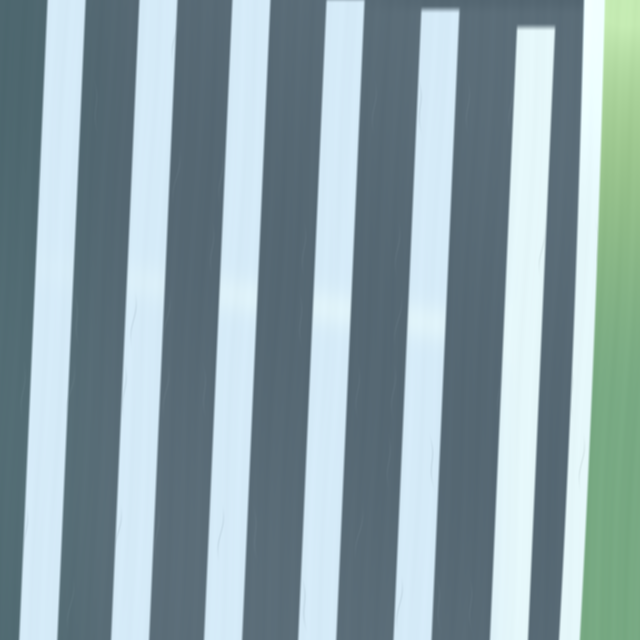
Reproduce this pattern procedurally as a WebGL 1 fragment shader.

```glsl
precision highp float;
uniform vec2 u_resolution;

const int STRIPES = 6;
const float FIRST_LEFT = 0.030;    // left edge of stripe 0 at the bottom
const float PITCH = 0.1426;
const float PITCH_GROWTH = 0.0009; // spacing widens to the right
const float STRIPE_WIDTH = 0.0595;
const float LEAN = 0.0443;         // sideways shift per unit of height
const float BORDER_LEFT = 0.8735;
const float BORDER_WIDTH = 0.0325;
const float BORDER_BOW = 0.016;
const float SOFTNESS = 0.0028;
const float END_DROP = 0.0055;     // stripe tops fall away to the right
const float END_BLUR = 0.007;
const float SEAM_HEIGHT = 0.59;
const float SEAM_SLOPE = -0.14;

const vec3 SLATE = vec3(0.345, 0.416, 0.460);
const vec3 SLATE_TEAL = vec3(0.315, 0.415, 0.445);
const vec3 PALE_BLUE = vec3(0.835, 0.920, 0.972);
const vec3 PALE_BRIGHT = vec3(0.900, 0.970, 0.982);
const vec3 GREEN = vec3(0.465, 0.660, 0.510);
const vec3 GREEN_UPPER = vec3(0.560, 0.730, 0.510);
const vec3 GREEN_GLOW = vec3(0.770, 0.920, 0.700);

float hash(vec2 p) {
  return fract(sin(dot(p, vec2(127.1, 311.7))) * 4375.85);
}

// Soft coverage of the interval [left, left + width]
float band(float x, float left, float width) {
  float soft = max(SOFTNESS, 0.75 / u_resolution.x);
  return smoothstep(left - soft, left + soft, x)
       * (1.0 - smoothstep(left + width - soft, left + width + soft, x));
}

// Fine grain running along the stripes
float streaks(vec2 p) {
  return sin(p.x * 211.0 + sin(p.y * 5.0))
       + 0.6 * sin(p.x * 487.0 + 1.7 * sin(p.y * 9.0 + p.x * 13.0))
       + 0.4 * sin(p.x * 97.0 - p.y * 7.0);
}

// Sparse short scratches, at most one per cell
float scratches(vec2 p) {
  vec2 grid = p * vec2(14.0, 9.0);
  vec2 cell = floor(grid);
  vec2 local = fract(grid) - 0.5;
  float offset = (hash(cell) - 0.5) * 0.6;
  float tilt = (hash(cell + 7.3) - 0.5) * 0.4;
  float line = abs(local.x - offset - tilt * local.y - 0.03 * sin(local.y * 9.0));
  float fade = 1.0 - smoothstep(0.1, 0.45, abs(local.y));
  return step(0.72, hash(cell + 3.1)) * fade * (1.0 - smoothstep(0.0, 0.045, line));
}

// Union of the leaning stripes, each with a blurred upper end
float stripeMask(vec2 p) {
  float mask = 0.0;
  for (int i = 0; i < STRIPES; i++) {
    float n = float(i);
    float left = FIRST_LEFT + n * PITCH + n * n * PITCH_GROWTH + LEAN * p.y;
    float drop = max(n - 2.0, 0.0);
    float top = 1.0 + END_BLUR - END_DROP * drop * drop;
    float stripeEnd = 1.0 - smoothstep(top - END_BLUR, top + END_BLUR, p.y);
    if (i < 3) stripeEnd = 1.0;
    mask = max(mask, band(p.x, left, STRIPE_WIDTH) * stripeEnd);
  }
  return mask;
}

void main() {
  vec2 p = gl_FragCoord.xy / u_resolution;
  vec2 along = vec2(p.x - LEAN * p.y, p.y);
  float grain = streaks(along);
  float wear = scratches(along);

  // Dark ground with a teal cast at the left
  vec3 ground = mix(SLATE_TEAL, SLATE, smoothstep(0.0, 0.25, p.x));
  ground += 0.012 * sin(p.y * 5.0 + p.x * 4.0) + 0.003 * grain + 0.018 * wear;
  ground -= 0.025 * smoothstep(0.975, 1.0, p.y) * smoothstep(0.5, 0.7, p.x);

  // Pale paint, brighter to the right and along a faint seam
  float seamOffset = p.y - SEAM_HEIGHT - SEAM_SLOPE * p.x;
  float seam = exp(-pow(seamOffset / 0.03, 2.0));
  float brightness = smoothstep(0.70, 0.82, p.x) + 0.55 * seam * smoothstep(0.0, 0.5, p.x);
  vec3 paint = mix(PALE_BLUE, PALE_BRIGHT, clamp(brightness + 0.1 * seam, 0.0, 1.0));
  paint += 0.004 * grain - 0.045 * wear;

  // Green margin with light falling from the top corner
  vec3 margin = mix(GREEN, GREEN_UPPER, smoothstep(0.35, 0.85, p.y));
  float glow = exp(-length((p - vec2(0.98, 1.0)) * vec2(5.0, 6.5)));
  margin = mix(margin, GREEN_GLOW, clamp(1.3 * glow, 0.0, 1.0)) + 0.005 * grain;

  // Slightly bowed border between ground and margin
  float borderLeft = BORDER_LEFT + 0.039 * p.y + BORDER_BOW * p.y * (1.0 - p.y);
  float border = band(p.x, borderLeft, BORDER_WIDTH);
  float beyond = step(borderLeft + 0.5 * BORDER_WIDTH, p.x);

  vec3 color = mix(ground, paint, stripeMask(p));
  color = mix(color, margin, beyond);
  color = mix(color, paint + 0.05 * smoothstep(0.6, 1.0, p.y), border);
  gl_FragColor = vec4(clamp(color, 0.0, 1.0), 1.0);
}
```
